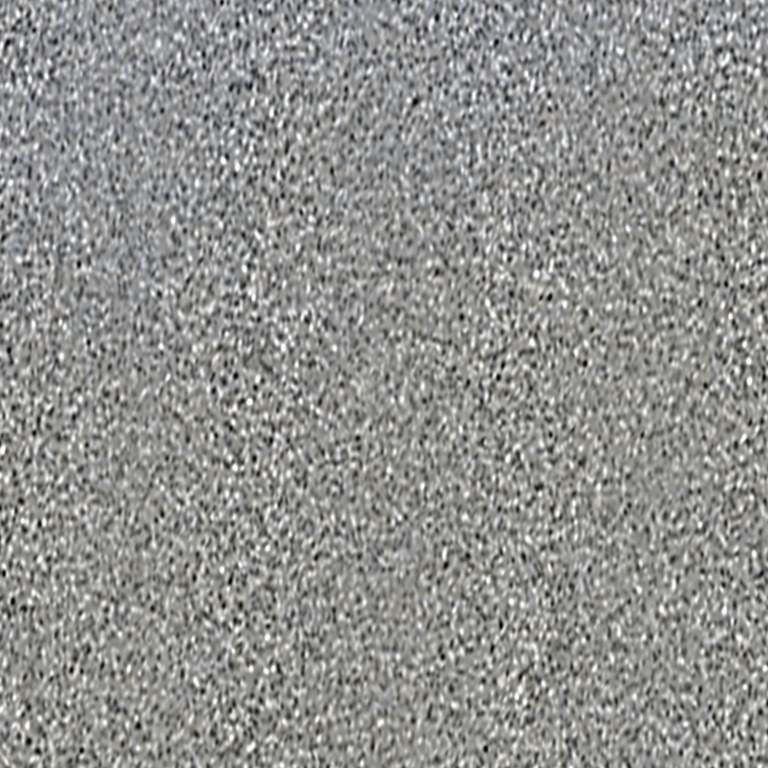
This texture is drawn by a Shadertoy shader. Its source:

```glsl
#define GRAIN_CELLS vec2(140.0, 106.0)
#define GRAIN_RADIUS 0.43
#define GRAIN_LEAN 0.04
#define CONTRAST 0.295
#define RIM 0.38
#define BAND_COUNT 3.0
#define MOTTLE 0.03
#define WARM_GRAY vec3(0.569, 0.568, 0.554)
#define COOL_GRAY vec3(0.567, 0.573, 0.585)

const float TAU = 6.2831853;

vec3 hash3(vec2 p) {
    vec3 q = fract(p.xyx * vec3(0.1031, 0.1030, 0.0973));
    q += dot(q, q.yxz + 33.33);
    return fract((q.xxy + q.yzz) * q.zyx);
}

float valueNoise(vec2 p) {
    vec2 cell = floor(p), f = fract(p);
    f = f * f * (3.0 - 2.0 * f);
    float low = mix(hash3(cell).x, hash3(cell + vec2(1, 0)).x, f.x);
    float high = mix(hash3(cell + vec2(0, 1)).x, hash3(cell + vec2(1, 1)).x, f.x);
    return mix(low, high, f.y);
}

float cloud(vec2 p) {
    return 0.55 * valueNoise(p) + 0.3 * valueNoise(p * 2.1 + 17.0)
         + 0.15 * valueNoise(p * 4.3 + 41.0) - 0.5;
}

// One soft chip, turned and sized by its hash, with a rim of opposite tone
float chip(vec2 d, vec3 look, float spin) {
    float turn = (spin - 0.5) * 1.5;
    float c = cos(turn), s = sin(turn);
    d = mat2(c, -s, s, c) * d;
    d /= GRAIN_RADIUS * mix(vec2(0.72, 0.92), vec2(1.02, 1.32), look.yz);
    float q = dot(d, d);
    return (2.0 * look.x - 1.0) * (1.0 - RIM * q) * exp(-0.5 * q);
}

// Two overlapping chips in every cell
float grains(vec2 p) {
    vec2 home = floor(p);
    float sum = 0.0;
    for (int j = -2; j <= 2; j++) {
        for (int i = -2; i <= 2; i++) {
            vec2 cell = home + vec2(i, j);
            for (int k = 0; k < 2; k++) {
                vec2 seed = cell + 211.0 * float(k);
                vec3 place = hash3(seed + 71.0);
                sum += chip(p - cell - place.xy, hash3(seed + 523.0), place.z);
            }
        }
    }
    return sum;
}

void mainImage(out vec4 fragColor, in vec2 fragCoord) {
    vec2 uv = fragCoord / iResolution.xy;

    // Chips lean slightly and wander off the grid
    vec2 p = uv;
    p.x -= GRAIN_LEAN * uv.y;
    p += 0.003 * vec2(valueNoise(uv * 31.0), valueNoise(uv * 29.0 + 53.0));
    float grain = grains(p * GRAIN_CELLS + 9.0);

    // Coarser contrast along vertical bands and in loose patches
    float wobble = 0.06 * cloud(uv * 3.0 + 5.0);
    float band = cos(TAU * BAND_COUNT * (uv.x + wobble));
    float strength = 0.99 + 0.14 * band + 0.25 * cloud(uv * 7.0 + 23.0);

    // Cool haze at the upper left, warm gray elsewhere
    float cool = smoothstep(0.45, 1.1, uv.y - 0.25 * uv.x + 0.15 + 0.4 * cloud(uv * 5.0));
    vec3 color = mix(WARM_GRAY, COOL_GRAY, cool);
    color += MOTTLE * cloud(uv * 9.0 + 61.0);
    color += CONTRAST * strength * grain;

    // Faint colour variation between grains
    float hue = valueNoise(uv * 75.0 + 7.0) - 0.5;
    color += hue * vec3(0.02, 0.0, -0.025);

    fragColor = vec4(clamp(color, 0.04, 0.98), 1.0);
}
```
